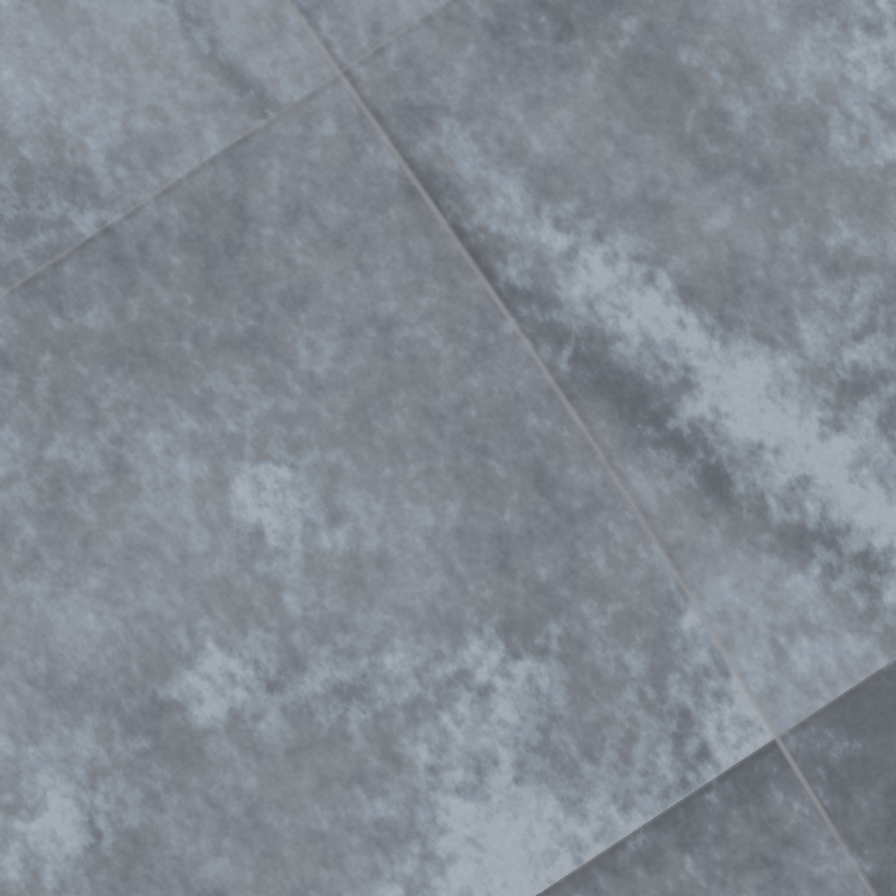
Give the GLSL for this texture, as a WebGL 2 fragment shader.

```glsl
#version 300 es
precision highp float;
// Weathered blue-grey stone slabs: a square grid, turned and much larger than
// the canvas, with thin joints. Layered value noise gives the mottling, and
// ragged soft masks give pale wear, dark stains and slanted streaks.
uniform vec2 u_resolution;
out vec4 fragColor;

const float PI = 3.14159265;
const vec2 GRID_CORNER = vec2(0.378, 0.919);
const vec2 ACROSS = vec2(0.835, 0.550);
const vec2 ALONG = vec2(0.550, -0.835);
const float SLAB_SIZE = 0.888;

const vec3 DARK_STONE = vec3(0.395, 0.415, 0.445);
const vec3 LIGHT_STONE = vec3(0.605, 0.628, 0.665);
const vec3 PALE_STONE = vec3(0.665, 0.695, 0.725);
const vec3 BLUE_BLOOM = vec3(0.550, 0.610, 0.660);
const vec3 WARM_DUST = vec3(0.525, 0.535, 0.540);
const vec3 JOINT_SAND = vec3(0.585, 0.590, 0.595);

float hash(vec2 p) {
  vec3 q = fract(vec3(p.xyx) * 0.1031);
  q += dot(q, q.yzx + 33.33);
  return fract((q.x + q.y) * q.z);
}

float noise(vec2 p) {
  vec2 cell = floor(p), f = fract(p);
  f = f * f * (3.0 - 2.0 * f);
  float low = mix(hash(cell), hash(cell + vec2(1, 0)), f.x);
  float high = mix(hash(cell + vec2(0, 1)), hash(cell + vec2(1, 1)), f.x);
  return mix(low, high, f.y);
}

// Layered noise, centred on zero.
float fbm(vec2 p) {
  float sum = -0.48, gain = 0.5;
  for (int i = 0; i < 5; i++) {
    sum += gain * noise(p);
    p = mat2(1.6, 1.2, -1.2, 1.6) * p + 7.3;
    gain *= 0.5;
  }
  return sum;
}

// Soft elliptical mask, one at its centre.
float patchMask(vec2 p, vec2 centre, vec2 radius) {
  vec2 d = (p - centre) / radius;
  return exp(-dot(d, d));
}

float band(float offset, float width) {
  return exp(-offset * offset / (width * width));
}

float line(float dist, float halfWidth, float blur) {
  return 1.0 - smoothstep(halfWidth - blur, halfWidth + blur, abs(dist));
}

// Pale wear of the large slab: scattered spots and chalky edges at one corner.
float slabWear(vec2 uv, vec2 q) {
  float wear = 0.7 * patchMask(uv, vec2(0.31, 0.435), vec2(0.045, 0.075));
  for (int i = 0; i < 3; i++) {
    vec2 centre = vec2(0.25 + 0.16 * float(i), 0.245);
    wear += 0.62 * patchMask(uv, centre, vec2(0.06, 0.05));
  }
  wear += 0.65 * patchMask(uv, vec2(0.53, 0.07), vec2(0.09, 0.12));
  wear += 0.62 * patchMask(uv, vec2(0.06, 0.08), vec2(0.07, 0.08));
  wear += 0.2 * patchMask(uv, vec2(0.08, 0.52), vec2(0.22, 0.14));
  wear += 0.6 * exp((q.y - 1.0) / 0.08) * smoothstep(-0.6, -0.3, q.x);
  return wear + 0.55 * exp(q.x / 0.07) * smoothstep(0.55, 0.9, q.y);
}

// Pale fan that widens down the right slab, with bloom beside and below it.
float fanWear(vec2 uv, vec2 q) {
  float fan = band(q.x - 0.02 - 0.28 * q.y, 0.012 + 0.08 * q.y);
  fan *= smoothstep(0.05, 0.5, q.y);
  return 0.82 * fan + 0.45 * patchMask(uv, vec2(0.98, 0.62), vec2(0.07, 0.09))
    + 0.4 * patchMask(uv, vec2(1.0, 0.94), vec2(0.1, 0.12))
    + 0.3 * patchMask(uv, vec2(0.88, 0.26), vec2(0.1, 0.08));
}

void main() {
  vec2 uv = gl_FragCoord.xy / u_resolution;
  float blur = 0.0014 + 0.7 / min(u_resolution.x, u_resolution.y);

  // Slab coordinates, with a slight bow in the long joint.
  vec2 q = vec2(dot(uv - GRID_CORNER, ACROSS), dot(uv - GRID_CORNER, ALONG)) / SLAB_SIZE;
  q.x -= 0.01 * sin(PI * q.y);
  vec2 slab = floor(q);
  float right = step(0.0, slab.x), lower = step(1.0, slab.y), upper = step(slab.y, -1.0);
  float middle = 1.0 - lower - upper;

  // Mottling at four scales, plus streaks on the right slabs.
  vec2 seed = slab * 17.0 + 40.0;
  float cloud = fbm(uv * 5.0 + seed), mottle = fbm(uv * 30.0 + seed);
  float crumble = fbm(q * vec2(85.0, 60.0) + 90.0);
  float grain = noise(uv * vec2(150.0, 190.0)) + noise(uv * 260.0) - 1.0;
  float streak = noise(vec2((q.x - 0.28 * q.y) * 17.0, q.y * 2.2) + 60.0) - 0.5;
  float tone = 0.55 + 0.75 * cloud + 0.5 * mottle + 0.55 * crumble + 0.36 * streak * right;
  tone += 0.14 * upper - lower * (0.16 + 0.24 * right);

  // Dark stains: beside the long joint, across the upper slab, below the edge.
  float shade = band(q.x - 0.005 - 0.2 * q.y * q.y, 0.018 + 0.03 * q.y) * right * middle;
  tone -= 0.46 * shade * smoothstep(0.03, 0.25, q.y) * (1.0 - smoothstep(0.65, 0.95, q.y));
  float fold = uv.x - 0.2 - 0.8 * (1.0 - uv.y) + 0.04 * cloud;
  tone -= upper * (1.0 - right) * 0.42 * band(fold, 0.022);
  tone -= upper * 0.42 * patchMask(uv, vec2(0.0, 0.76), vec2(0.15, 0.09));
  tone -= 0.4 * lower * (1.0 - right) * exp((1.0 - q.y) / 0.04);
  tone -= 0.16 * middle * patchMask(uv, vec2(0.13, 0.2), vec2(0.12, 0.1));
  tone -= 0.13 * middle * patchMask(uv, vec2(0.42, 0.68), vec2(0.16, 0.2));

  // Ragged wear: blue bloom at its margins, pale stone at its heart.
  vec2 torn = uv + 0.07 * vec2(mottle, fbm(uv * 28.0 + 90.0));
  float wear = middle * mix(slabWear(torn, q), fanWear(torn, q), right) + 0.12 * upper;
  wear += 0.9 * mottle + 0.9 * crumble + 0.4 * cloud;
  float bloom = smoothstep(0.12, 0.45, wear), heart = smoothstep(0.34, 0.85, wear);

  vec3 colour = mix(DARK_STONE, LIGHT_STONE, clamp(tone, 0.0, 1.1));
  colour = mix(colour, WARM_DUST, 0.18 * smoothstep(0.5, 0.7, noise(uv * 24.0 + 11.0)));
  colour = mix(colour, BLUE_BLOOM, 0.55 * bloom);
  colour = mix(colour, PALE_STONE, 0.75 * heart) + 0.02 * grain;

  // Joints: a sandy long one with a shadow, and fainter cross ones.
  float longDistance = q.x * SLAB_SIZE;
  float crossDistance = (q.y - round(q.y)) * SLAB_SIZE;
  colour *= 1.0 - 0.12 * band(longDistance - 0.007, 0.006) * (1.0 - smoothstep(0.4, 1.0, q.y));
  colour *= 1.0 - 0.06 * band(crossDistance - 0.005, 0.005);
  float worn = 0.35 + 0.5 * noise(uv * 18.0);
  colour = mix(colour, JOINT_SAND, worn * line(longDistance, 0.003, blur));
  colour = mix(colour, JOINT_SAND, 0.6 * worn * line(crossDistance, 0.0018, blur));
  fragColor = vec4(colour, 1.0);
}
```
